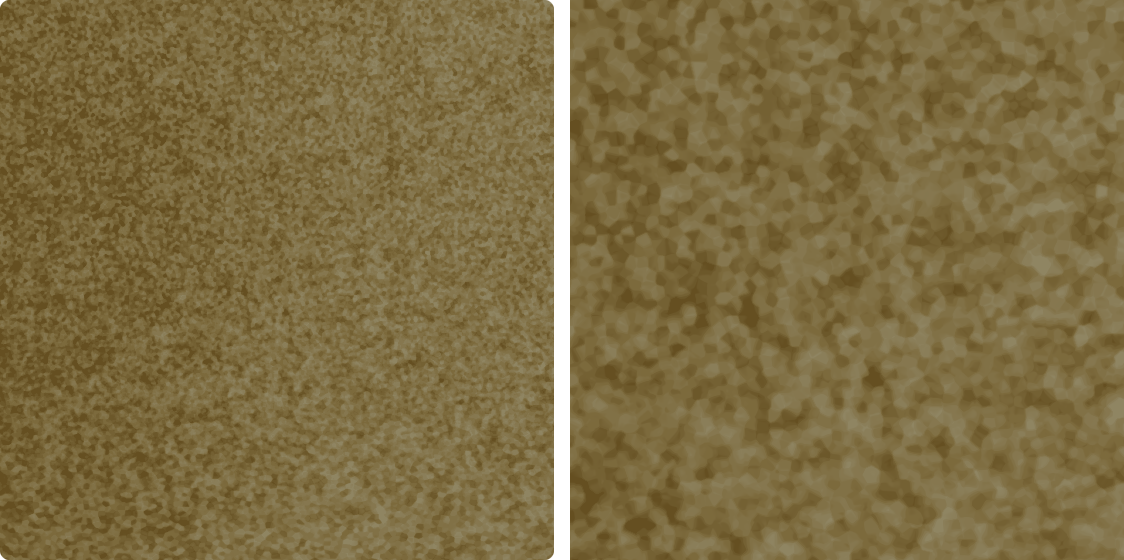
Left: the whole. Right: its middle third, enlarged.
A Shadertoy shader for this texture:

```glsl
const vec3 DARK_OCHRE = vec3(0.395, 0.310, 0.130);
const vec3 MID_OCHRE = vec3(0.492, 0.422, 0.245);
const vec3 PALE_SAND = vec3(0.560, 0.520, 0.385);
const vec3 PAPER = vec3(1.0);

const float MID_TONE = 0.46;
const float FINE_CELLS = 165.0;    // cells per canvas height
const float COARSE_CELLS = 118.0;
const float CLUMP_CELLS = 46.0;
const float GRAIN_CONTRAST = 0.66;
const float CLUMP_CONTRAST = 0.22;
const float CELL_FALLOFF = 5.5;
const float TONE_STEPS = 7.0;
const float CORNER_RADIUS = 0.018;

vec3 hash3(vec2 cell) {
    vec3 q = fract(cell.xyx * vec3(0.1031, 0.1030, 0.0973));
    q += dot(q, q.yxz + 33.33);
    return fract((q.xxy + q.yzz) * q.zyx);
}

// Soft cellular noise: scattered tones blended by distance, even variance
float grain(vec2 p) {
    vec2 cell = floor(p);
    vec2 local = p - cell;
    float total = 0.0;
    float energy = 0.0;
    for (int y = -1; y <= 1; y++) {
        for (int x = -1; x <= 1; x++) {
            vec2 offset = vec2(x, y);
            vec3 seed = hash3(cell + offset + 57.0);
            vec2 d = offset + seed.xy - local;
            float weight = exp(-CELL_FALLOFF * dot(d, d));
            total += weight * (seed.z - 0.5);
            energy += weight * weight;
        }
    }
    return total / sqrt(energy + 1e-5);
}

// Broad light, brighter towards the right and the lower right
float lighting(vec2 uv) {
    float diagonal = uv.x + 0.22 * (0.5 - uv.y);
    float tone = 0.28 + 0.32 * smoothstep(0.0, 0.85, diagonal);
    tone += 0.08 * smoothstep(0.65, 1.0, uv.y) * (1.0 - uv.x);
    tone -= 0.06 * (1.0 - smoothstep(0.0, 0.08, uv.x));
    tone += 0.02 * sin(9.0 * uv.x + 5.0 * uv.y + 1.5 * sin(7.0 * uv.y));
    return tone + 0.015 * sin(17.0 * uv.y - 11.0 * uv.x);
}

vec3 ochreRamp(float tone) {
    vec3 lower = mix(DARK_OCHRE, MID_OCHRE, clamp(tone / MID_TONE, 0.0, 1.0));
    return mix(lower, PALE_SAND, clamp((tone - MID_TONE) / (1.0 - MID_TONE), 0.0, 1.0));
}

void mainImage(out vec4 fragColor, in vec2 fragCoord) {
    vec2 uv = fragCoord / iResolution.xy;
    vec2 p = fragCoord / iResolution.y;

    // Grains grow larger and flatter near the bottom
    float coarseness = 1.0 - smoothstep(0.05, 0.65, uv.y);
    float fine = grain(p * FINE_CELLS);
    float coarse = grain(p * COARSE_CELLS * vec2(0.88, 1.08) + 31.7);
    float speckle = fine * sqrt(1.0 - coarseness) + coarse * sqrt(coarseness);
    float clumps = grain(p * CLUMP_CELLS + 83.1);

    float tone = lighting(uv) + GRAIN_CONTRAST * speckle + CLUMP_CONTRAST * clumps;

    // Gather the tones into soft-edged flat patches
    float level = tone * TONE_STEPS;
    float stepped = (floor(level) + smoothstep(0.15, 0.85, fract(level))) / TONE_STEPS;
    vec3 color = ochreRamp(stepped);

    // Rounded canvas corners
    vec2 halfSize = 0.5 * iResolution.xy / iResolution.y;
    vec2 edge = abs(p - halfSize) - halfSize + CORNER_RADIUS;
    float outside = length(max(edge, 0.0)) - CORNER_RADIUS;
    float pixel = 1.0 / iResolution.y;
    color = mix(color, PAPER, smoothstep(-0.5 * pixel, pixel, outside));

    fragColor = vec4(color, 1.0);
}
```
